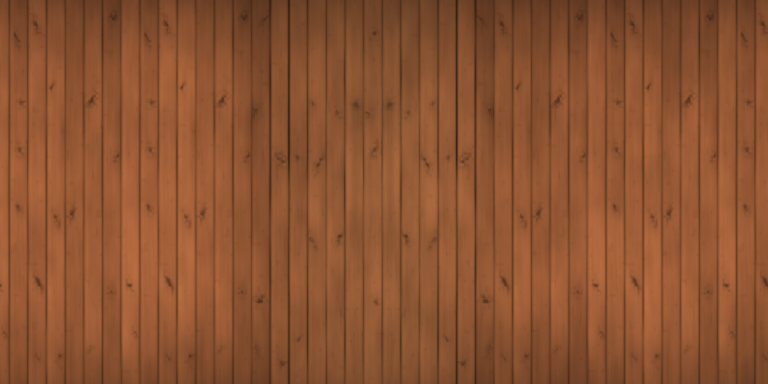
Give the GLSL for this texture, as a WebGL 2 fragment shader.

```glsl
#version 300 es
// Wall of narrow vertical brown wood planks with soft dark seams, stains, small knots and shaded edges.
precision highp float;
uniform vec2 u_resolution;
out vec4 outColor;

float hash(vec2 p) {
  vec3 q = fract(vec3(p.xyx) * 0.1031);
  q += dot(q, q.yzx + 33.33);
  return fract((q.x + q.y) * q.z);
}

float noise(vec2 p) {
  vec2 i = floor(p), f = fract(p);
  f = f * f * (3.0 - 2.0 * f);
  return mix(mix(hash(i), hash(i + vec2(1, 0)), f.x),
             mix(hash(i + vec2(0, 1)), hash(i + vec2(1, 1)), f.x), f.y);
}

float fbm(vec2 p) {
  float sum = 0.0, amp = 0.5;
  for (int i = 0; i < 4; i++) {
    sum += amp * noise(p);
    p = p * 2.03 + 17.3;
    amp *= 0.5;
  }
  return sum / 0.9375;
}

// Groups of seven boards recur at the sides; the middle boards are mirrored
float boardId(float index, float axis) {
  float away = index - axis;
  if (abs(away) < 6.6) return 30.0 + floor(abs(away));
  return mod(index + (away > 0.0 ? 3.0 : 0.0), 7.0);
}

// Darkness of the small ragged knots of one board
float knots(vec2 p, float id) {
  float dark = 0.0, row = floor(p.y * 6.0);
  for (float j = -1.0; j <= 1.0; j++) {
    vec2 cell = vec2(id + 60.0, row + j + 20.0);
    float present = step(0.55, hash(cell + 3.7));
    vec2 center = vec2((0.2 + 0.6 * hash(cell + 9.1)) * 0.0486,
                       (row + j + 0.2 + 0.6 * hash(cell + 5.3)) / 6.0);
    vec2 d = p - center;
    d.y += d.x * (hash(cell + 1.9) - 0.5) * 3.0;
    float r = length(d * vec2(1.0, 0.85)) / mix(0.004, 0.008, hash(cell + 7.7));
    float ragged = noise(p * 140.0 + cell * 3.0);
    float core = 0.22 * exp(-r * r * 1.3);
    float halo = 0.30 * exp(-r * r * 0.22) * smoothstep(0.3, 0.8, ragged);
    float stain = 0.08 * exp(-dot(d, d * vec2(1.0, 0.2)) * 4500.0);
    dark += present * mix(0.4, 1.0, hash(cell + 2.3)) * (core + halo + stain);
  }
  return min(dark, 0.4);
}

void main() {
  vec2 uv = gl_FragCoord.xy / u_resolution;

  // Just over 41 boards across, with a half board at the left
  float boards = 41.18;
  float x = uv.x * boards + 0.51;
  float index = floor(x), f = fract(x);
  float pixel = boards / u_resolution.x;
  float id = boardId(index, 20.0);
  bool mirrored = id > 29.0 && index < 20.0;
  vec2 p = vec2((mirrored ? 1.0 - f : f) * 0.0486, uv.y);

  // Board tone, long soft streaks, stains and faint fine grain
  vec2 seed = vec2(id * 7.31, id * 3.17);
  float bend = 0.008 * noise(vec2(p.y * 5.0, id));
  float tone = 1.095 + 0.13 * (hash(vec2(id, 4.2)) - 0.5);
  tone += 0.15 * (fbm(vec2((p.x + bend) * 60.0, p.y * 3.0) + seed) - 0.5);
  tone += 0.04 * (noise(vec2((p.x + bend) * 190.0, p.y * 16.0) + seed) - 0.5);
  tone += 0.28 * (fbm(vec2(p.x * 16.0, p.y * 7.0) + seed) - 0.5);
  tone += 0.30 * (fbm(vec2(uv.x * 8.0, uv.y * 3.5) + 31.0) - 0.5);
  float fleck = noise(vec2(p.x * 100.0, p.y * 60.0) + seed);
  tone -= 0.06 * smoothstep(0.78, 1.0, fleck);
  tone *= 1.0 - knots(p, id);

  // Thin seams, some strong and some faint, broken along their length
  float seamIndex = floor(x + 0.5);
  float seamId = boardId(seamIndex, 20.5);
  float seamDist = min(f, 1.0 - f);
  float seamWidth = max(0.05 + 0.02 * hash(vec2(seamId, 8.6)), pixel * 0.65);
  float strength = hash(vec2(seamId, 2.4));
  float seamDepth = 0.17 + 0.25 * strength * strength;
  seamDepth *= 0.55 + 0.9 * noise(vec2(seamId * 5.0, p.y * 10.0));
  tone *= 1.0 - 0.06 * exp(-seamDist * 9.0);
  tone += 0.04 * exp(-pow((f - 0.17) / 0.08, 2.0));
  tone *= 1.0 - seamDepth * exp(-pow(seamDist / seamWidth, 2.0));

  // Darker top and bottom, with two dim bands beside the middle
  tone *= 1.0 - 0.31 * exp(-(1.0 - uv.y) * 5.5) - 0.25 * exp(-uv.y * 7.5);
  float bands = exp(-pow((uv.x - 0.35) / 0.05, 2.0)) + exp(-pow((uv.x - 0.65) / 0.07, 2.0));
  tone *= 1.0 - 0.12 * bands * (0.5 + 0.7 * uv.y);

  // Red-brown wood, slightly more olive at the middle
  float middle = exp(-pow((uv.x - 0.5) / 0.13, 2.0));
  vec3 wood = mix(vec3(0.582, 0.342, 0.203), vec3(0.562, 0.347, 0.207), middle);
  outColor = vec4(clamp(wood * tone, 0.0, 1.0), 1.0);
}
```
